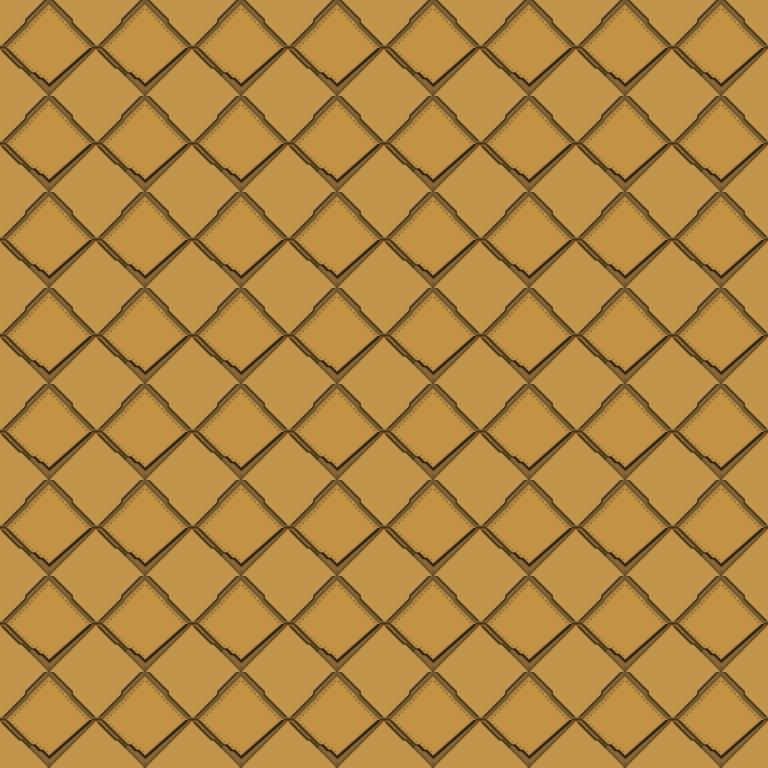
Reproduce this pattern procedurally as a three.js fragment shader.

```glsl
varying vec2 vUv;

const float REPEATS = 8.0;
const vec2 CENTER = vec2(0.51, 0.505);  // diamond centre within a cell
const float SOFT = 0.009;               // edge smoothing, in cells
const float JOG = 0.02;                 // half length of a step along an edge
const float BEADS = 16.0;               // beads along one edge

const vec3 FLAT = vec3(0.757, 0.580, 0.298);
const vec3 RAISED = vec3(0.760, 0.575, 0.270);
const vec3 TAN = vec3(0.65, 0.49, 0.25);
const vec3 BROWN = vec3(0.53, 0.40, 0.21);
const vec3 OLIVE = vec3(0.42, 0.33, 0.16);
const vec3 DARK = vec3(0.27, 0.20, 0.10);
const vec3 BLACK = vec3(0.16, 0.12, 0.06);

// Coverage of the interval from lo to hi
float band(float x, float lo, float hi) {
  return smoothstep(lo - SOFT, lo + SOFT, x) * (1.0 - smoothstep(hi - SOFT, hi + SOFT, x));
}

float line(float x, float at, float halfWidth) {
  return band(x, at - halfWidth, at + halfWidth);
}

float jog(float along, float at) {
  return smoothstep(at - JOG, at + JOG, along);
}

// Row of small beads parallel to an edge
float beads(float depth, float along, float at) {
  float pulse = 0.5 + 0.5 * cos(6.2831853 * BEADS * along);
  return line(depth, at, 0.010) * smoothstep(0.15, 0.85, pulse);
}

// Double rim, stepping inward halfway down
vec3 upperEdge(vec3 color, float depth, float along) {
  float lower = jog(along, 0.47);
  float rim = mix(-0.020, 0.002, lower);
  float inner = mix(0.024, 0.032, lower);
  color = mix(color, BROWN, band(depth, rim - 0.008, inner + 0.010));
  color = mix(color, DARK, line(depth, rim, 0.010));
  color = mix(color, OLIVE, line(depth, inner, 0.009));
  color = mix(color, TAN, line(depth, inner + 0.020, 0.006));
  return mix(color, BROWN, 0.8 * beads(depth, along, inner + 0.038));
}

// Smooth shadow, inset further toward the bottom corner
vec3 lowerRightEdge(vec3 color, float depth, float along) {
  float inset = mix(0.078, 0.033, along);
  color = mix(color, BROWN, band(depth, -0.006, inset));
  color = mix(color, OLIVE, line(depth, 0.006, 0.010));
  color = mix(color, TAN, line(depth, inset + 0.020, 0.006));
  return mix(color, BLACK, line(depth, inset, 0.013));
}

// Stepped shadow with an outer rim on its upper half
vec3 lowerLeftEdge(vec3 color, float depth, float along) {
  float upper = jog(along, 0.40);
  float inset = 0.077 - 0.018 * jog(along, 0.26) - 0.024 * upper;
  float rim = 0.006 - 0.018 * jog(along, 0.58);
  color = mix(color, BROWN, band(depth, rim - 0.008, inset));
  color = mix(color, mix(OLIVE, DARK, upper), line(depth, rim, 0.010));
  color = mix(color, mix(BLACK, DARK, upper), line(depth, inset, 0.012));
  return mix(color, BROWN, 0.7 * beads(depth, along, inset + 0.030));
}

void main() {
  vec2 cell = fract(vUv * REPEATS - CENTER + 0.5) - 0.5;
  vec2 folded = abs(cell);

  // Depth inside the diamond; along runs from top or bottom corner to side corner
  float depth = (0.5 - folded.x - folded.y) * 0.70710678;
  float along = folded.x - folded.y + 0.5;

  vec3 color = mix(FLAT, RAISED, smoothstep(-SOFT, SOFT, depth));
  if (cell.y > 0.0) color = upperEdge(color, depth, along);
  else if (cell.x > 0.0) color = lowerRightEdge(color, depth, along);
  else color = lowerLeftEdge(color, depth, along);

  // Short links where the diamonds meet
  vec2 toCorner = 0.5 - folded;
  float sideLink = band(toCorner.x, -0.1, 0.055);
  color = mix(color, BROWN, sideLink * line(cell.y, 0.0, 0.026));
  color = mix(color, DARK, sideLink * line(cell.y, 0.0, 0.011));
  float endLink = band(toCorner.y, -0.1, 0.045);
  color = mix(color, OLIVE, endLink * line(cell.x, 0.0, 0.018));

  gl_FragColor = vec4(color, 1.0);
}
```
